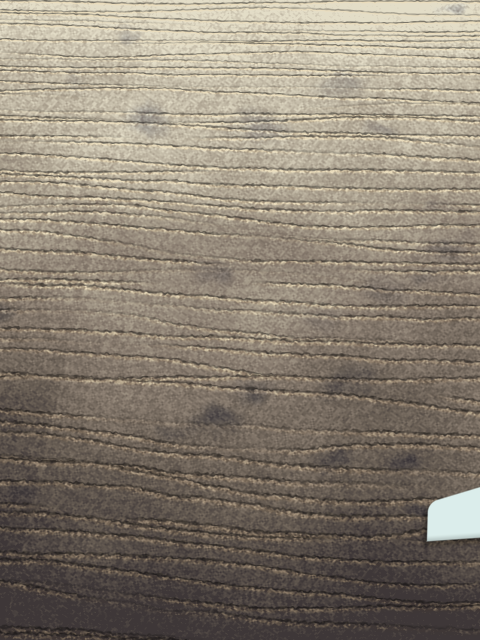
Write a Shadertoy shader that draws this texture.

```glsl
// A worn brown carpet seen at a slant, pale far away and dark close by.
// Wavy carved grooves are rows in perspective, each with its own wobble;
// tuft grain, stains, a faint seam and one pale furniture foot lie on top.

#define NEAR_SPACING 0.0290
#define SPACING_FALL 0.0175
#define ROW_WOBBLE 1.6
#define BUNCHING 1.8
#define GROOVE_DEPTH 0.46
#define LIP_LIGHT 0.19
#define GRAIN 0.38
#define MOTTLE 0.42
#define STAIN_COUNT 24
#define STAIN_DEPTH 0.27
#define FOOT_COLOUR vec3(0.86, 0.93, 0.92)

float hash(vec2 p) {
    return fract(sin(dot(p, vec2(127.1, 311.7))) * 43758.5453);
}

float noise(vec2 p) {
    vec2 i = floor(p), f = fract(p);
    f = f * f * (3.0 - 2.0 * f);
    return mix(mix(hash(i), hash(i + vec2(1, 0)), f.x),
               mix(hash(i + vec2(0, 1)), hash(i + vec2(1, 1)), f.x), f.y);
}

float fbm(vec2 p) {
    float sum = 0.0, gain = 0.5;
    for (int i = 0; i < 4; i++) {
        sum += gain * noise(p);
        p = mat2(1.6, 1.2, -1.2, 1.6) * p + 17.3;
        gain *= 0.5;
    }
    return sum / 0.9375;
}

// Pile colour from shade (0) to sunlit (1)
vec3 pileColour(float tone) {
    float t = clamp(tone, -0.10, 1.12) * 4.0;
    vec3 c = mix(vec3(0.29, 0.26, 0.25), vec3(0.41, 0.37, 0.33), min(t, 1.0));
    c = mix(c, vec3(0.54, 0.49, 0.44), clamp(t - 1.0, 0.0, 1.0));
    c = mix(c, vec3(0.67, 0.63, 0.56), clamp(t - 2.0, 0.0, 1.0));
    return mix(c, vec3(0.82, 0.79, 0.71), max(t - 3.0, 0.0));
}

// Fine tufts, turned so that no rows of cells show
float tufts(vec2 p) {
    vec2 q = mat2(0.80, 0.60, -0.60, 0.80) * (p * vec2(1.0, 1.1));
    return 0.75 * noise(q * 330.0) + 0.25 * noise(q.yx * 170.0 + 31.0);
}

// x: dark groove, y: lit tufts on its near side
vec2 grooves(vec2 p, float pixel) {
    float spacing = NEAR_SPACING - SPACING_FALL * p.y;
    float v = -log(spacing / NEAR_SPACING) / SPACING_FALL;
    v += BUNCHING * (noise(p * vec2(1.8, 6.0) + 4.0) - 0.5) + 1.2 * p.x;
    float ragged = (noise(p * 210.0) - 0.5) * 0.16 * spacing;
    float broken = 0.45 + 0.75 * noise(p * 170.0 + 9.0);
    vec2 result = vec2(0.0);
    for (int k = -2; k <= 2; k++) {
        float row = floor(v) + float(k);
        float seed = hash(vec2(row, 3.7));
        float wobble = ROW_WOBBLE * (noise(vec2(p.x * 3.0 + seed * 50.0, row * 7.3)) - 0.5)
                     + 0.22 * (noise(vec2(p.x * 15.0, row * 5.1)) - 0.5)
                     + (seed - 0.5) * (p.x - 0.38);
        float d = (v - row - 0.5 - wobble) * spacing + ragged;
        float present = smoothstep(0.08, 0.45, noise(vec2(p.x * 4.0 + seed * 9.0, row * 3.3)));
        float dark = 1.0 - smoothstep(0.0, 0.075 * spacing + pixel, abs(d));
        float lip = (d + 0.18 * spacing) / (0.14 * spacing);
        result = max(result, present * vec2(min(dark * broken, 1.0), exp(-lip * lip)));
    }
    return result;
}

// Scattered blots broken up by frayed noise
float stains(vec2 p) {
    float sum = 0.0;
    vec2 frayed = p + 0.05 * (vec2(fbm(p * 24.0), fbm(p * 24.0 + 40.0)) - 0.5);
    for (int i = 0; i < STAIN_COUNT; i++) {
        float n = float(i);
        vec2 centre = vec2(0.75 * pow(hash(vec2(n, 1.3)), 1.3), 0.2 + 0.8 * hash(vec2(n, 8.9)));
        vec2 size = mix(vec2(0.022, 0.014), vec2(0.055, 0.034), hash(vec2(n, 5.2)));
        float r = length((frayed - centre) / size);
        sum = max(sum, (1.0 - smoothstep(0.1, 1.1, r)) * mix(0.3, 1.0, hash(vec2(n, 2.4))));
    }
    return sum * (0.6 + 0.8 * noise(p * 45.0));
}

// Signed distance to the foot: sloping top, rounded upper left corner
float foot(vec2 p) {
    vec2 q = p - vec2(0.667, 0.154);
    float top = (q.y - 0.060 - 0.30 * q.x) * 0.96;
    float left = -q.x + 0.03 * q.y;
    vec2 corner = vec2(top, left) + 0.014;
    float body = length(max(corner, 0.0)) + min(max(corner.x, corner.y), 0.0) - 0.014;
    return max(body, 0.07 * q.x - q.y);
}

void mainImage(out vec4 fragColor, in vec2 fragCoord) {
    vec2 p = fragCoord / iResolution.y;
    float pixel = 1.0 / iResolution.y;

    // Light across the floor, mottling and tufts
    float tone = 0.51 + 1.24 * (p.y - 0.5);
    tone += MOTTLE * (fbm(p * vec2(5.0, 8.0)) - 0.5);
    float tuft = tufts(p);
    tone += GRAIN * (tuft - 0.5);

    // Seam, with duller pile to its left
    float seam = p.x - 0.24 * p.y + 0.003 * (noise(p * 40.0) - 0.5);
    tone -= 0.05 * (1.0 - smoothstep(-0.004, 0.004, seam));
    tone += 0.05 * (1.0 - smoothstep(0.0, 0.003, abs(seam - 0.003)));

    float stain = stains(p);
    tone -= STAIN_DEPTH * stain;

    // Carved grooves
    vec2 groove = grooves(p, pixel);
    tone += LIP_LIGHT * groove.y * (2.4 * tuft - 0.2);
    vec3 colour = pileColour(tone);
    colour *= mix(vec3(1.0), vec3(1.05, 1.0, 0.92), groove.y * 0.7);
    colour = mix(colour, colour * vec3(0.95, 0.98, 1.04), min(stain, 1.0));
    colour *= 1.0 - GROOVE_DEPTH * groove.x;

    // Foot with its contact shadow and shaded lower rim
    float shadow = foot(p + vec2(0.004, 0.006));
    colour *= 1.0 - 0.35 * (1.0 - smoothstep(-0.004, 0.008, shadow));
    float rim = smoothstep(0.0, 0.010, p.y - 0.154 - 0.07 * (p.x - 0.667));
    vec3 footColour = FOOT_COLOUR * mix(0.85, 1.0, rim);
    colour = mix(colour, footColour, 1.0 - smoothstep(-pixel, pixel, foot(p)));

    fragColor = vec4(clamp(colour, 0.0, 1.0), 1.0);
}
```
